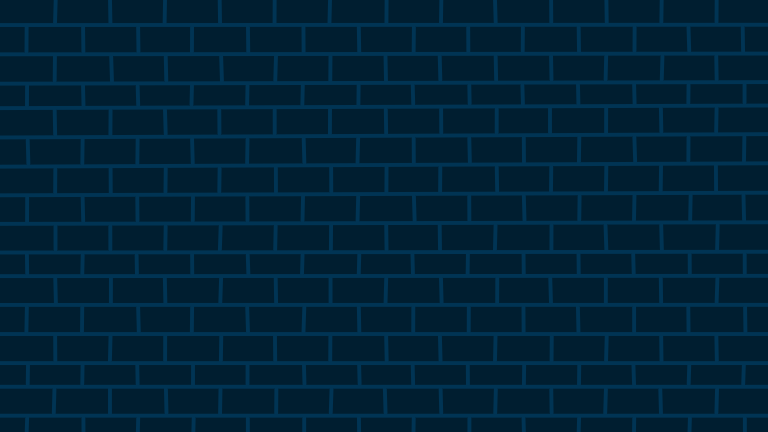
A WebGL 1 fragment shader for this pattern:

```glsl
precision highp float;
// Dark blue brick wall in running bond with slightly uneven, hand-drawn mortar.

uniform vec2 u_resolution;

// Lengths are fractions of the canvas height.
#define BRICK_LENGTH 0.1276
#define COURSE_HEIGHT 0.0671
#define FIRST_BED 0.0579
#define SHORTENING 0.0116
#define MORTAR_WIDTH 0.0090
#define BED_TILT 0.0080
#define BED_JITTER 0.0012
#define JOINT_JITTER 0.0035
#define JOINT_LEAN 0.0045
#define BRICK_COLOR vec3(0.0, 0.118, 0.188)
#define MORTAR_COLOR vec3(0.0, 0.203, 0.328)

float hash(vec2 p) {
  return fract(sin(dot(p, vec2(127.1, 311.7))) * 43758.5453);
}

// Depth below the top edge of a horizontal mortar bed; a few courses are shorter.
float bedDepth(float bed, float across) {
  float shortCourses = step(3.0, bed) + step(9.0, bed) + step(13.0, bed);
  float fromTilted = bed - 4.5;
  float tilt = BED_TILT * exp(-fromTilted * fromTilted / 8.0) * (0.5 - across);
  float jitter = BED_JITTER * (hash(vec2(bed, 7.0)) - 0.5);
  return FIRST_BED + bed * COURSE_HEIGHT - shortCourses * SHORTENING + tilt + jitter;
}

// Distance to the nearest upright joint of a course.
float jointDistance(float x, float depth, float course, float middle) {
  float odd = mod(course, 2.0);
  float shift = 0.5 * odd;
  float joint = floor(x / BRICK_LENGTH - shift + 0.5);
  vec2 id = vec2(joint, course);
  float jitter = JOINT_JITTER * (hash(id) + hash(id + 19.0) - 1.0);
  float lean = JOINT_LEAN * (hash(id + 53.0) - 0.5) * (depth - middle) / COURSE_HEIGHT;
  float d = abs(x - (joint + shift) * BRICK_LENGTH - jitter - lean);
  // Even courses start with a whole brick, so the left border has no joint.
  return (odd < 0.5 && joint < 0.5) ? 1.0 : d;
}

void main() {
  float pixel = 1.0 / u_resolution.y;
  float x = gl_FragCoord.x * pixel;
  float depth = 1.0 - gl_FragCoord.y * pixel;
  float across = gl_FragCoord.x / u_resolution.x;

  // Find the nearest bed and count the beds above to get the course.
  float course = 0.0;
  float nearest = 1.0;
  for (int i = 0; i < 16; i++) {
    float below = depth - bedDepth(float(i), across);
    nearest = min(nearest, abs(below));
    course += step(0.0, below);
  }

  // Add the upright joints.
  float middle = 0.5 * (bedDepth(course - 1.0, across) + bedDepth(course, across));
  nearest = min(nearest, jointDistance(x, depth, course, middle));

  // Antialiased mortar over flat brick.
  float mortar = clamp(0.5 + (0.5 * MORTAR_WIDTH - nearest) / pixel, 0.0, 1.0);
  gl_FragColor = vec4(mix(BRICK_COLOR, MORTAR_COLOR, mortar), 1.0);
}
```
